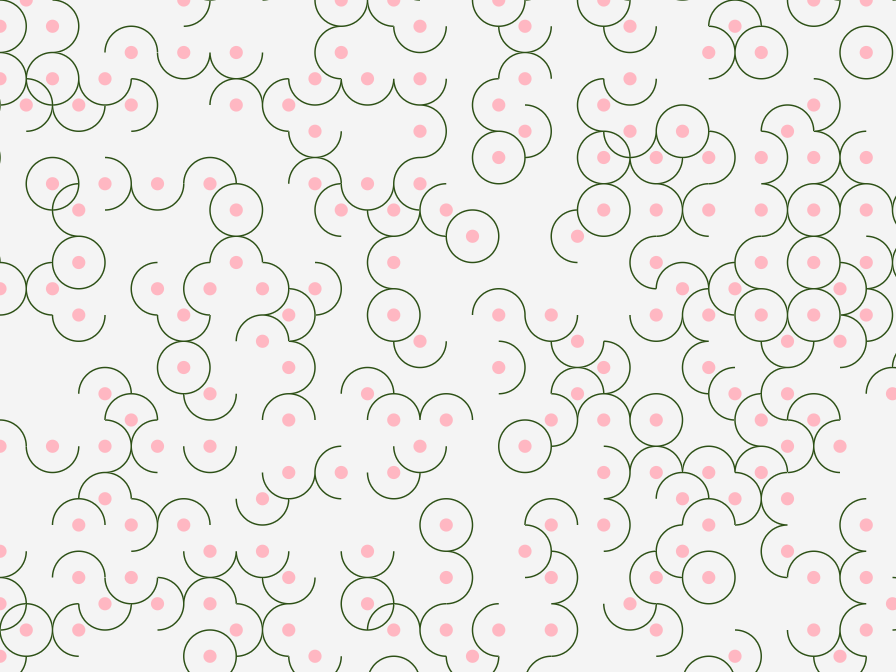
This pattern is drawn by a WebGL 2 fragment shader. Its source:

```glsl
#version 300 es
precision highp float;

uniform vec2 u_resolution;
out vec4 fragColor;

// Three random values per lattice point: presence, facing, priority
vec3 hash(vec2 point) {
    uvec3 v = uvec3(ivec3(point, 5) + 512) * 1664525u + 1013904223u;
    v.x += v.y * v.z;
    v.y += v.z * v.x;
    v.z += v.x * v.y;
    v ^= v >> 16;
    v.x += v.y * v.z;
    v.y += v.z * v.x;
    v.z += v.x * v.y;
    return vec3(v >> 8) / float(1 << 24);
}

// Axis that a half circle bulges along; zero means a full circle
vec2 facing(vec3 traits) {
    if (traits.y < 0.18) return vec2(0.0);
    float angle = floor((traits.y - 0.18) / 0.82 * 4.0) * 1.5707963;
    return round(vec2(cos(angle), sin(angle)));
}

bool claims(vec3 traits, vec2 diagonal) {
    return traits.x < 0.66 && dot(facing(traits), diagonal) >= 0.0;
}

// An arc survives unless a stronger neighbour claims one of its cells
bool survives(vec2 center, vec3 traits) {
    if (traits.x >= 0.66) return false;
    for (int k = 0; k < 4; k++) {
        vec2 diagonal = vec2(k & 1, k >> 1) * 2.0 - 1.0;
        vec3 rival = hash(center + diagonal);
        if (claims(traits, diagonal) && claims(rival, -diagonal)
            && rival.z > traits.z + 0.03) return false;
    }
    return true;
}

// Share of a pixel on the inner side of an edge
float coverage(float depth, float pixel) {
    return clamp(0.5 + depth / pixel, 0.0, 1.0);
}

void main() {
    // Lattice anchored at the top left, 25.6 cells high
    float pixel = 25.6 / u_resolution.y;
    vec2 p = vec2(gl_FragCoord.x, u_resolution.y - gl_FragCoord.y) * pixel;
    vec2 cell = floor(p);
    float stroke = 0.0;
    float dots = 0.0;

    // Arcs and dots sit on every other lattice point
    for (int j = -1; j <= 2; j++) {
        for (int i = -1; i <= 2; i++) {
            vec2 center = cell + vec2(i, j);
            if (mod(center.x + center.y, 2.0) < 0.5) continue;
            vec3 traits = hash(center);
            if (!survives(center, traits)) continue;

            vec2 offset = p - center;
            vec2 axis = facing(traits);
            float radius = length(offset);
            float ring = coverage(0.028 - (radius - 1.0), pixel)
                       - coverage(-0.028 - (radius - 1.0), pixel);
            float side = axis == vec2(0.0) ? 1.0 : coverage(dot(offset, axis), pixel);
            stroke = max(stroke, ring * side);
            dots = max(dots, coverage(0.25 - radius, pixel));
        }
    }

    vec3 paper = vec3(0.955);
    vec3 green = vec3(0.176, 0.314, 0.086);
    vec3 pink = vec3(1.0, 0.718, 0.76);
    vec3 color = mix(paper, green, stroke);
    color = mix(color, pink, dots);
    fragColor = vec4(color, 1.0);
}
```
